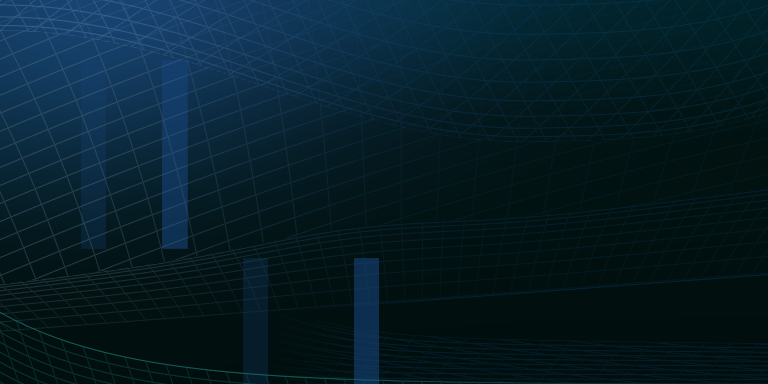
Give the GLSL for this background, as a Shadertoy shader.

```glsl
#define LINE_WIDTH 0.0028
#define BASE vec3(0.004, 0.070, 0.066)
#define GLOW vec3(0.085, 0.175, 0.350)
#define SIDE_GLOW vec3(0.015, 0.050, 0.085)
#define TOP_TINT vec3(0.000, 0.065, 0.095)
#define BAR_BLUE vec3(0.085, 0.260, 0.470)
#define SILVER vec3(0.400, 0.500, 0.560)
#define AZURE vec3(0.060, 0.300, 0.520)
#define TEAL vec3(0.090, 0.470, 0.450)

// Coverage of a stroke at distance d, in canvas heights
float stroke(float d) {
    return clamp((0.5 * LINE_WIDTH - abs(d)) * iResolution.y + 0.5, 0.0, 1.0);
}

// Even-width contours wherever v crosses an integer
float contours(float v) {
    float slope = length(vec2(dFdx(v), dFdy(v))) * iResolution.y;
    return stroke((abs(fract(v) - 0.5) - 0.5) / max(slope, 0.001));
}

// Soft step that turns on above zero
float above(float d) {
    return clamp(d * iResolution.y + 0.5, 0.0, 1.0);
}

float bar(vec2 p, vec2 low, vec2 high) {
    vec2 d = min(p - low, high - p);
    return above(d.x) * above(d.y);
}

// Folds that bound the woven sheets
float upperFold(float x) {
    return 0.775 + 0.145 * cos(2.29 * x) - 0.05 * smoothstep(1.4, 2.0, x);
}

float middleFold(float x) {
    return 0.26 + 0.125 * x + 0.033 * exp(-8.0 * (x - 0.92) * (x - 0.92));
}

float lowerFold(float x) {
    return 0.135 + 0.075 * x;
}

vec3 background(vec2 p) {
    vec2 g = (p - vec2(0.32, 1.06)) / vec2(0.78, 0.42);
    vec2 s = (p - vec2(0.0, 0.72)) / vec2(0.62, 0.36);
    vec3 color = BASE + GLOW * exp(-dot(g, g)) + SIDE_GLOW * exp(-dot(s, s));
    color += TOP_TINT * smoothstep(0.62, 1.05, p.y) * smoothstep(0.5, 1.2, p.x);
    return color * (1.0 - 0.2 * smoothstep(0.6, 0.1, p.y));
}

void mainImage(out vec4 fragColor, in vec2 fragCoord) {
    vec2 p = fragCoord / iResolution.y;
    float x = p.x, y = p.y;
    vec3 color = background(p);

    // Translucent vertical bars
    float faint = bar(p, vec2(0.211, 0.352), vec2(0.276, 0.844))
                + bar(p, vec2(0.633, 0.0), vec2(0.698, 0.328));
    float bright = bar(p, vec2(0.422, 0.352), vec2(0.489, 0.844))
                 + bar(p, vec2(0.922, 0.0), vec2(0.987, 0.328));
    color = mix(color, BAR_BLUE, 0.26 * faint + 0.60 * bright);

    float top = upperFold(x), mid = middleFold(x), low = lowerFold(x);
    float fade = smoothstep(1.25, 0.15, x);
    vec3 thread = mix(AZURE, SILVER, fade);

    // Broad central sheet, continuing dimly behind the upper fold
    float rising = contours((y - 0.42 * x + 0.05 * x * x) / 0.047);
    float upright = contours((x + (y - 0.5) * (0.45 - 0.43 * x)) / 0.095);
    float sheet = above(y - mid) * mix(0.13, 0.36, fade);
    sheet *= 1.0 - 0.45 * above(y - top);
    color = mix(color, thread, sheet * max(rising, upright * 0.85));

    // Upper sheet, gathered along its lower hem
    float lift = y - top;
    float hem = contours(15.0 * sqrt(max(lift, 0.0) + 0.004));
    float leanLeft = contours((x + 0.55 * lift) / 0.075);
    float leanRight = contours((x - 1.1 * lift) / 0.085);
    float weave = max(hem, 0.75 * max(leanLeft, leanRight));
    vec3 upperThread = mix(AZURE, vec3(0.42, 0.56, 0.76), smoothstep(1.1, 0.2, x));
    color = mix(color, upperThread, above(lift) * weave * mix(0.25, 0.36, fade));

    // Narrow sheet between the middle and lower folds
    float depth = (mid - y) / (mid - low);
    float band = above(mid - y) * above(y - low);
    float along = contours(10.0 * sqrt(max(depth, 0.0) + 0.02));
    float across = contours((x + (y - mid) * (1.1 - 1.0 * x)) / 0.055);
    float bandLight = mix(0.22, 0.30, fade) * mix(1.0, 0.6, clamp(depth, 0.0, 1.0));
    color = mix(color, thread, band * bandLight * max(along, 0.7 * across));
    color = mix(color, AZURE, 0.30 * stroke(y - low) * smoothstep(0.7, 1.2, x));

    // Low blue fan, opening toward the right
    float fanTop = 0.13 - 0.012 * x + 0.1 * exp(-6.0 * max(x - 0.7, 0.0));
    float fan = above(fanTop - y) * smoothstep(0.62, 1.0, x);
    float ribs = contours(9.0 * (fanTop - y) / fanTop);
    float falling = contours((y + 0.28 * x - 0.05 * x * x) / 0.022);
    float spokes = contours((x - 0.8 * y) / 0.07);
    color = mix(color, AZURE, 0.24 * fan * max(ribs, max(0.8 * falling, 0.5 * spokes)));

    // Teal sheet sweeping out of the lower left corner
    float crest = 0.187 * exp(-3.0 * x);
    float drop = crest - y;
    float sweep = contours(drop / 0.026);
    float stems = contours((x + 0.35 * y) / 0.05);
    color = mix(color, TEAL, 0.36 * above(drop) * max(sweep, 0.75 * stems));
    color = mix(color, TEAL, 0.65 * stroke(drop) * smoothstep(1.9, 0.6, x));

    fragColor = vec4(color, 1.0);
}
```
